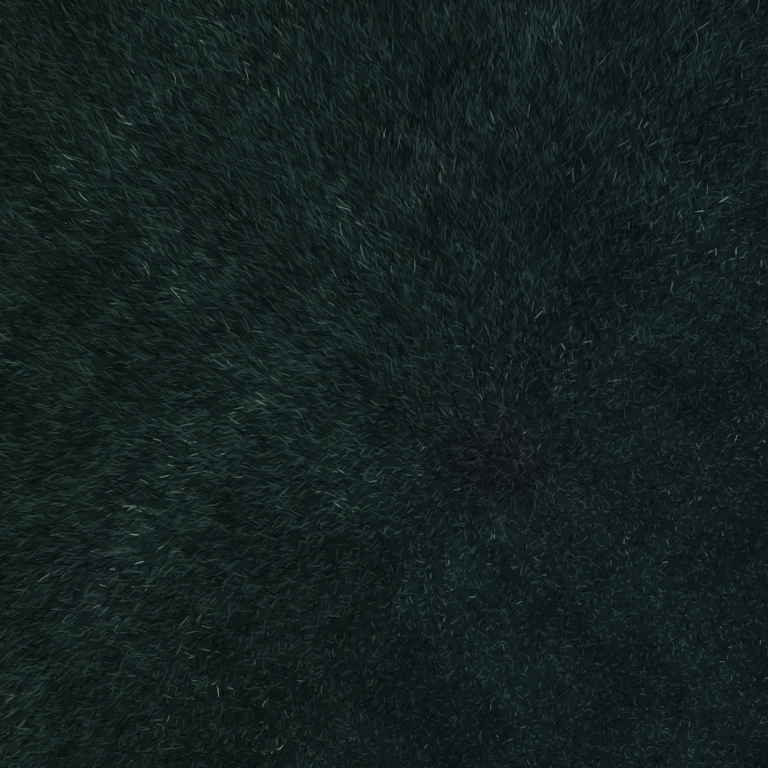
Write a three.js fragment shader that draws this texture.

```glsl
// Dark teal fur: fine overlapping hairs combed around a whorl, with sparse pale glints.
varying vec2 vUv;

#define LAYERS 14
#define CELL 0.018
#define HAIR_WIDTH 0.00105
#define HAIR_OPACITY 0.84
#define WHORL vec2(0.68, 0.40)
#define SHADOW vec3(0.026, 0.056, 0.057)
#define SHEEN vec3(0.182, 0.268, 0.256)
#define HUE_SHIFT vec3(0.006, 0.009, -0.014)
#define PLUM vec3(0.013, -0.012, 0.004)
#define GLINT vec3(0.28, 0.30, 0.27)
#define PATCHINESS 0.12

vec4 hash4(vec2 p) {
  vec4 q = fract(p.xyxy * vec4(0.1031, 0.1030, 0.0973, 0.1099));
  q += dot(q, q.wzxy + 33.33);
  return fract((q.xxyz + q.yzzw) * q.zywx);
}

// Layered sines, roughly -1 to 1, for soft clumps and patches
float waves(vec2 p) {
  float a = sin(p.x + 1.7 * sin(p.y * 0.8 + 0.6));
  float b = sin(p.y * 1.3 - p.x * 0.6 + 1.4 * sin(p.x * 1.1 + 2.0));
  float c = sin(p.x * 2.3 + p.y * 1.9 + 1.2 * a);
  return 0.4 * a + 0.35 * b + 0.25 * c;
}

// How flat the hair lies: short and upright at lower right, long elsewhere
float flatness(vec2 p) {
  return smoothstep(-0.5, 0.4, p.y - p.x + 0.1);
}

// Combing angle toward the whorl, stirred by clumps
float combAngle(vec2 p) {
  vec2 d = WHORL - p;
  return atan(d.y, d.x) + 0.22 * waves(p * 31.0);
}

// Tapered, slightly bent hair; returns coverage
float hair(vec2 p, float angle, float halfLength, float bend) {
  float c = cos(angle), s = sin(angle);
  p = vec2(c * p.x + s * p.y, c * p.y - s * p.x);
  float along = p.x / halfLength;
  float across = abs(p.y - bend * halfLength * (along * along - 0.3));
  float taper = 1.0 - smoothstep(0.4, 1.0, abs(along));
  return taper * (1.0 - smoothstep(0.35, 1.5, across / HAIR_WIDTH));
}

// Lay one jittered grid of hairs over the colour below
vec3 addLayer(vec3 below, vec2 uv, float layer) {
  vec2 shift = hash4(vec2(layer, 7.0)).xy;
  vec2 home = floor(uv / CELL + shift);
  for (int j = -1; j <= 1; j++) {
    for (int i = -1; i <= 1; i++) {
      vec2 id = home + vec2(float(i), float(j));
      vec2 seed = id + 5.0 + layer * vec2(71.0, 113.0);
      vec4 r = hash4(seed);
      vec4 k = hash4(seed + 191.7);
      vec2 root = (id + r.xy - shift) * CELL;
      float lie = flatness(root);

      float spread = mix(1.5, 0.55, lie);
      float angle = combAngle(root) + (r.z - 0.5) * 2.0 * spread;
      float halfLength = CELL * mix(0.22, 0.58, lie) * (0.5 + k.x);
      float cover = hair(uv - root, angle, min(halfLength, CELL * 0.95), (k.y - 0.5) * 0.4);

      float clump = clamp(0.6 + 0.8 * waves(root * 17.0 + 4.0), 0.15, 1.3);
      vec3 strand = mix(SHADOW, SHEEN, 0.82 * pow(r.w, 1.25));
      strand += HUE_SHIFT * (k.z * 2.0 - 1.0) + GLINT * pow(k.w, 28.0) * clump;
      below = mix(below, strand, cover * HAIR_OPACITY);
    }
  }
  return below;
}

void main() {
  vec3 color = mix(SHADOW, SHEEN, 0.25);
  for (int n = 0; n < LAYERS; n++) {
    color = addLayer(color, vUv, float(n));
  }

  // Broad and tuft-sized shading
  float shade = waves(vUv * 8.0) + waves(vUv * 27.0 + 3.0) + 0.8 * waves(vUv.yx * 61.0);
  color *= 1.0 + PATCHINESS * shade;

  // Greener to the left, bluer to the right, with faint plum patches
  color += HUE_SHIFT * (0.5 - vUv.x) * 0.7;
  float plum = smoothstep(0.13, 0.0, length(vUv - WHORL) + 0.04 * waves(vUv * 18.0));
  plum += 0.4 * smoothstep(0.5, 0.95, waves(vUv * 9.0 + 1.5));
  color += PLUM * plum;

  // Gentle fall-off toward the corners
  color *= 1.03 - 0.14 * pow(length(vUv - 0.5) * 1.4, 4.0);
  gl_FragColor = vec4(max(color, 0.0), 1.0);
}
```
